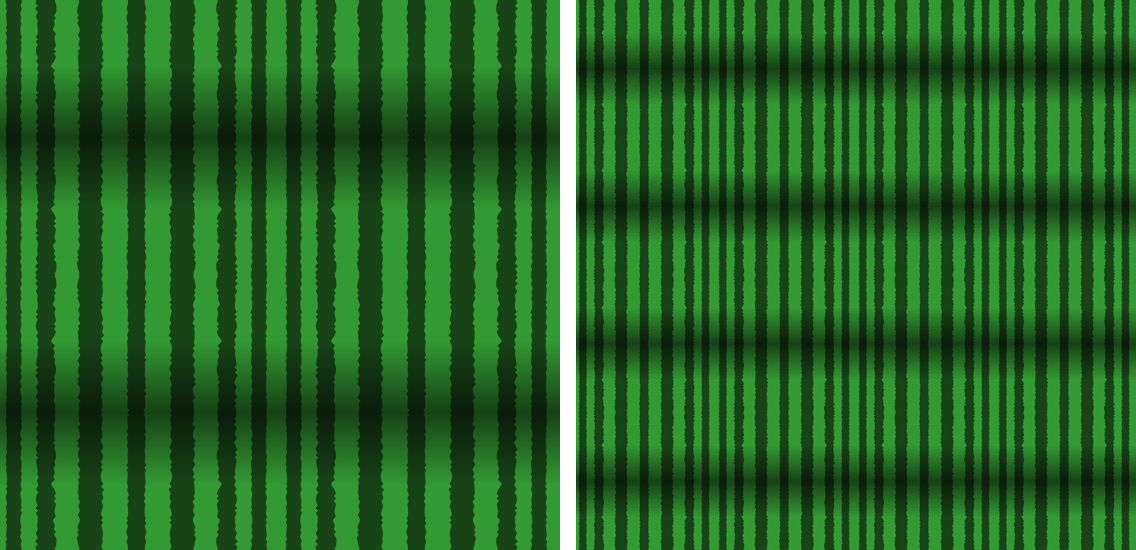
Left, the tile; right, the same tile 2 across and 2 down.
Reproduce this pattern procedurally as a WebGL 2 fragment shader.

```glsl
#version 300 es
precision highp float;
// Ragged dark green stripes on bright green, crossed by soft horizontal shadow bands.
// One quarter cell holds four stripes; folding x and y mirrors it into a cell, and
// whole numbers of cells fill the canvas, so every edge joins without a seam.

#define CELLS vec2(2.0, 2.0)              // repeats across and down
#define MIRROR_X 0.487                    // mirror axis inside a cell
#define LIGHT_GREEN vec3(0.200, 0.605, 0.200)
#define DARK_GREEN vec3(0.092, 0.262, 0.092)
#define CENTRES vec4(0.0, 0.164, 0.323, 0.438)
#define HALF_WIDTHS vec4(0.0315, 0.0420, 0.0315, 0.0260)
#define ROUGHNESS vec4(0.0050, 0.0062, 0.0066, 0.0034)
#define TEETH 64.0                        // edge nodes per cell height
#define NOTCH_Y 0.262                     // height of the deeper notch
#define SHADOW_REACH 0.265                // half height of a shadow band
#define SHADOW_FLOOR 0.43                 // brightness at its centre

uniform vec2 u_resolution;
out vec4 fragColor;

float hash(vec2 p) {
    vec3 q = fract(p.xyx * vec3(0.1031, 0.1030, 0.0973));
    q += dot(q, q.yzx + 33.33);
    return fract((q.x + q.y) * q.z);
}

// Uneven teeth that alternate outward and inward, about -1 to 1
float raggedEdge(float y, float seed) {
    float t = y * TEETH + 0.45 * sin(y * 61.0 + seed * 2.3) + 0.3 * sin(y * 97.0 + seed * 4.1);
    float node = floor(t);
    float side = mod(node, 2.0) < 0.5 ? 1.0 : -1.0;
    float a = side * (0.1 + 0.75 * hash(vec2(node + 7.0, seed)));
    float b = -side * (0.1 + 0.75 * hash(vec2(node + 8.0, seed)));
    float f = t - node;
    float tooth = mix(a, b, mix(f, smoothstep(0.0, 1.0, f), 0.5));
    return tooth + 0.22 * sin(y * 39.0 + seed * 5.7);
}

// Signed distance across the nearest stripe edge, positive inside
float stripes(vec2 p) {
    float inside = -1.0;
    for (int i = 0; i < 4; i++) {
        float offset = p.x - CENTRES[i];
        bool inner = offset < 0.0 && i > 0;
        float seed = float(i) * 2.0 + (inner ? 1.0 : 0.0) + 3.0;
        float halfWidth = HALF_WIDTHS[i] + ROUGHNESS[i] * raggedEdge(p.y, seed);
        // One deeper notch on the inner edge of the third stripe
        if (i == 2 && inner) {
            float n = (p.y - NOTCH_Y) / 0.012;
            halfWidth -= 0.008 * exp(-n * n);
        }
        inside = max(inside, halfWidth - abs(offset));
    }
    return inside;
}

void main() {
    // Fold each cell about its mirror axes
    vec2 cell = gl_FragCoord.xy / u_resolution * CELLS;
    vec2 folded = abs(fract(cell - vec2(MIRROR_X, 0.5) + 0.5) - 0.5);
    float pixel = CELLS.x / u_resolution.x;

    // Flat stripes with smoothed edges
    float cover = smoothstep(-0.75, 0.75, stripes(folded) / pixel);
    vec3 colour = mix(LIGHT_GREEN, DARK_GREEN, cover);

    // Linear shadow, darkest at half the cell height
    float shade = mix(SHADOW_FLOOR, 1.0, min(folded.y / SHADOW_REACH, 1.0));
    fragColor = vec4(colour * shade, 1.0);
}
```
